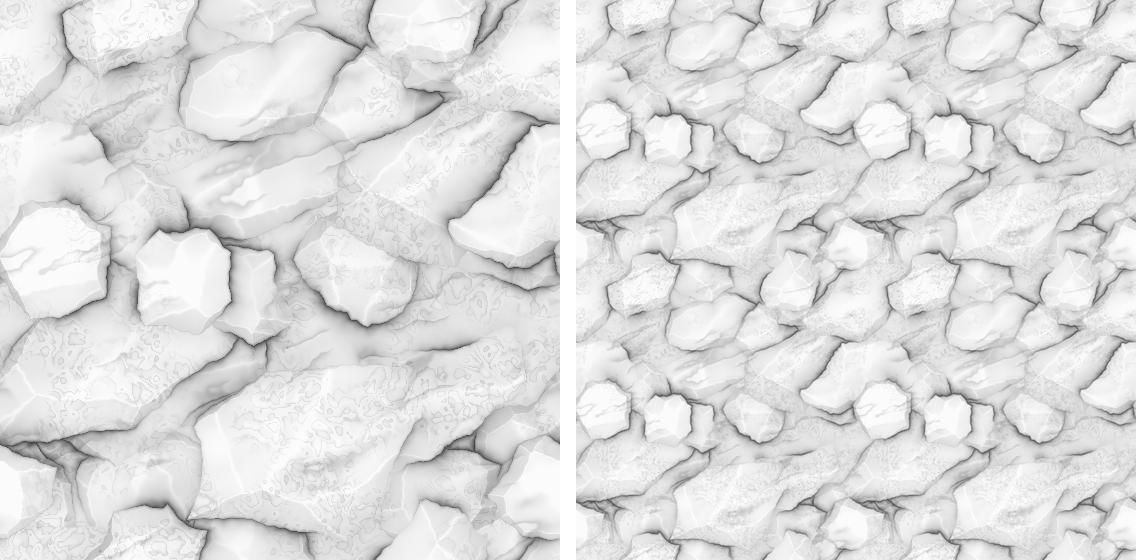
Left: one tile. Right: repeated 2 by 2.
Reproduce this texture map procedurally as a Shadertoy shader.

```glsl
// Tileable pale rock face: overlapping faceted boulders and slanted slabs with dark crevices.
#define CELLS 5.0          // rock cells per tile side
#define SLAB_SHARE 0.42    // share of rocks that are long slabs
#define SLAB_ANGLE 0.36    // slant of the slabs, radians
#define ROCK_TONE 1.015    // brightest facet tone
#define GROUND_TONE 0.92   // tone behind the rocks
#define CREVICE 0.48       // darkness of the crevice lines
#define CREVICE_WIDTH 0.006
#define SHADE_WIDTH 0.03   // reach of the soft contact shade
#define CHIPS 0.12         // strength of the chipped steps
#define CRACKS 0.13        // strength of the slanted cracks
#define RIDGE 0.07         // strength of the pale facet ridges

// Integer hash, three values in 0..1
vec3 hash(vec2 cell, float seed) {
    uvec3 v = uvec3(cell, seed) * 1664525u + 1013904223u;
    v.x += v.y * v.z; v.y += v.z * v.x; v.z += v.x * v.y;
    v ^= v >> 16u;
    v.x += v.y * v.z; v.y += v.z * v.x; v.z += v.x * v.y;
    return vec3(v >> 16u) / 65535.0;
}

float corner(vec2 cell, vec2 f, vec2 o, vec2 period, float seed) {
    vec2 g = hash(mod(cell + o, period), seed).xy * 2.0 - 1.0;
    return dot(g, f - o);
}

// Gradient noise that wraps after a whole period, centred on 0.5
float noise(vec2 p, vec2 period, float seed) {
    vec2 c = floor(p), f = p - c;
    vec2 w = f * f * f * (f * (f * 6.0 - 15.0) + 10.0);
    float low = mix(corner(c, f, vec2(0, 0), period, seed), corner(c, f, vec2(1, 0), period, seed), w.x);
    float high = mix(corner(c, f, vec2(0, 1), period, seed), corner(c, f, vec2(1, 1), period, seed), w.x);
    return 0.5 + 0.8 * mix(low, high, w.y);
}

float tileNoise(vec2 p, float n, float seed) { return noise(p * n, vec2(n), seed); }

vec2 warp(vec2 p, float n, float seed) {
    return vec2(tileNoise(p, n, seed), tileNoise(p, n, seed + 1.0)) - 0.5;
}

// Contour steps: sharp on one side, fading on the other
float steps(float t) {
    float f = fract(t);
    return max(exp(-6.0 * f), smoothstep(0.9, 1.0, f));
}

// Convex faceted rock: returns the depth inside its outline and the facet tone
float rock(vec2 q, vec2 size, vec2 cell, out float tone) {
    float inside = 1.0, lowest = 9.0, second = 9.0, facet = 0.0;
    for (int i = 0; i < 10; i++) {
        vec3 r = hash(cell, 20.0 + float(i));
        float a = (float(i) + 0.7 * r.x) * 6.2832 / 8.0;
        vec2 n = vec2(cos(a), sin(a));
        float slope = mix(0.4, 2.6, r.z), h;
        if (i < 8) {
            float side = length(size * n) * (0.75 + 0.3 * r.y) - dot(q, n);
            inside = min(inside, side);
            h = side * slope;
        } else {
            slope = 0.15;
            h = size.y * 0.35 - dot(q, n) * 0.25 * (r.y + 0.3);
        }
        if (h < lowest) {
            second = lowest;
            lowest = h;
            facet = 0.045 * slope + 0.045 * r.y;
        } else second = min(second, h);
    }
    float ridge = second - lowest;
    tone = ROCK_TONE - facet * mix(0.8, 1.0, smoothstep(0.0, 0.004, ridge));
    tone += RIDGE * exp(-ridge / 0.0013) * smoothstep(0.0, 0.01, inside);
    tone -= 0.06 * exp(-max(inside, 0.0) / 0.022);
    return inside;
}

void mainImage(out vec4 fragColor, in vec2 fragCoord) {
    vec2 uv = fragCoord / iResolution.xy;
    float pixel = 1.5 / iResolution.y;
    vec2 p = uv + 0.04 * warp(uv, 7.0, 1.0) + 0.015 * warp(uv, 22.0, 3.0) + 0.006 * warp(uv, 64.0, 5.0);

    // Gather nearby rocks and find the topmost one
    float depth[25], level[25], tones[25];
    float topLevel = -1.0, topDepth = 1.0, tone = GROUND_TONE, rough = 0.8;
    vec2 ramp = vec2(-9, 21);
    for (int i = 0; i < 25; i++) {
        vec2 cell = floor(p * CELLS) + vec2(i % 5, i / 5) - 2.0;
        vec2 id = mod(cell, CELLS);
        vec3 place = hash(id, 11.0), shape = hash(id, 12.0);
        bool slab = shape.x < SLAB_SHARE;
        vec2 size = slab ? vec2(0.2, 0.08) + vec2(0.08, 0.04) * shape.yz
                         : vec2(0.1, 0.09) + vec2(0.045, 0.035) * shape.yz;
        float a = slab ? SLAB_ANGLE + 0.25 * (shape.y - 0.5) : 6.2832 * shape.z;
        vec2 q = p - (cell + place.xy) / CELLS;
        q = vec2(cos(a) * q.x + sin(a) * q.y, cos(a) * q.y - sin(a) * q.x);
        depth[i] = -1.0; level[i] = place.z; tones[i] = 0.0;
        if (length(q) > size.x * 1.25 + 0.1) continue;
        depth[i] = rock(q, size, id, tones[i]);
        tones[i] *= mix(0.96, 1.0, place.z);
        if (depth[i] > 0.0 && place.z > topLevel) {
            topLevel = place.z; topDepth = depth[i]; tone = tones[i];
            rough = shape.y;
            ramp = floor(40.0 * (hash(id, 13.0).xy - 0.5));
        }
    }

    // Crevices and soft shade thrown by higher rocks
    float strength = smoothstep(0.38, 0.68, tileNoise(uv, 8.0, 7.0));
    float line = 0.85 * strength * exp(-topDepth / 0.0018), shade = 0.0;
    for (int i = 0; i < 25; i++) {
        if (level[i] <= topLevel || depth[i] > 0.0) continue;
        float gap = -depth[i];
        line = max(line, strength * exp(-gap / CREVICE_WIDTH));
        shade = max(shade, (0.05 + 0.14 * strength) * exp(-gap / SHADE_WIDTH));
        tone = mix(tone, tones[i], smoothstep(pixel, 0.0, gap));
    }

    // Chipped scallops run along a whole-number ramp of each rock
    float fine = tileNoise(uv, 52.0, 31.0);
    float scallop = 5.0 * abs(tileNoise(p, 19.0, 30.0) - 0.5) + 2.5 * abs(fine - 0.5);
    float chips = steps(dot(ramp, p) + scallop);
    float chipMask = smoothstep(0.42, 0.62, tileNoise(uv, 9.0, 32.0) + 0.25 * (rough - 0.5));
    tone -= CHIPS * chips * chipMask * (0.4 + 0.6 * rough);

    // Slanted cracks and faint mottling
    float strata = noise(vec2(3.0 * p.x, 6.0 * (3.0 * p.y - p.x)), vec2(3, 6), 33.0);
    float crackMask = smoothstep(0.5, 0.6, tileNoise(uv, 6.0, 34.0));
    tone -= CRACKS * steps(2.5 * strata + 0.15 * fine) * crackMask;
    tone += 0.06 * (strata - 0.5) + 0.05 * (tileNoise(p, 13.0, 35.0) - 0.5);
    tone += 0.06 * (fine - 0.5) * chipMask;

    float light = 1.0 - CREVICE * line - shade;
    fragColor = vec4(vec3(clamp(min(tone, 0.985) * light, 0.2, 0.985)), 1.0);
}
```
